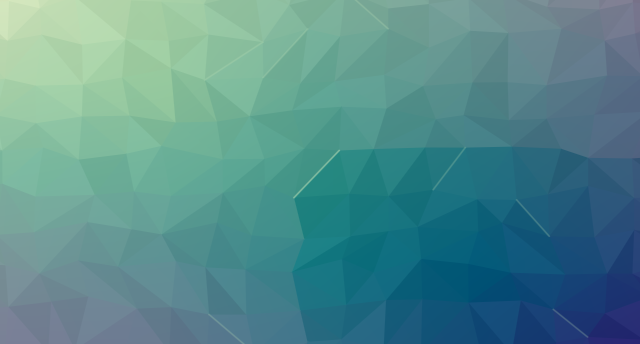
Give the GLSL for this background, as a Shadertoy shader.

```glsl
// Low-poly gradient: a jittered lattice is split into triangles, and each one
// takes a nearly flat colour from a soft two-way gradient. A deeper teal region
// has a faceted border, and a few facet edges carry a thin pale glint.

const vec2 GRID = vec2(15.0, 9.0);       // lattice cells across the canvas
const float JITTER = 0.25;               // keeps every quad convex
const vec2 CORE_CORNER = vec2(7.0, 4.0); // cell where the teal region begins
const vec3 CORE_SHADE = vec3(0.09, 0.03, 0.02);
const vec3 GLINT_COLOR = vec3(0.75, 0.88, 0.72);

float hash(vec2 n) {
    vec3 q = fract(n.xyx * 0.1031);
    q += dot(q, q.yzx + 33.33);
    return fract((q.x + q.y) * q.z);
}

vec2 vertexAt(vec2 node) {
    vec2 offset = vec2(hash(node + 11.0), hash(node + 57.0));
    return node + JITTER * (2.0 * offset - 1.0);
}

// Five evenly spaced colour stops
vec3 ramp(float t, vec3 a, vec3 b, vec3 c, vec3 d, vec3 e) {
    t *= 4.0;
    vec3 color = mix(a, b, clamp(t, 0.0, 1.0));
    color = mix(color, c, clamp(t - 1.0, 0.0, 1.0));
    color = mix(color, d, clamp(t - 2.0, 0.0, 1.0));
    return mix(color, e, clamp(t - 3.0, 0.0, 1.0));
}

// Horizontal ramps blended from the bottom to the top
vec3 gradient(vec2 uv) {
    vec3 bottom = ramp(uv.x, vec3(0.46, 0.47, 0.57), vec3(0.41, 0.47, 0.56),
        vec3(0.21, 0.43, 0.52), vec3(0.12, 0.30, 0.48), vec3(0.19, 0.13, 0.44));
    vec3 low = ramp(uv.x, vec3(0.48, 0.59, 0.60), vec3(0.35, 0.56, 0.57),
        vec3(0.17, 0.51, 0.53), vec3(0.10, 0.39, 0.50), vec3(0.23, 0.28, 0.48));
    vec3 middle = ramp(uv.x, vec3(0.48, 0.72, 0.62), vec3(0.41, 0.68, 0.59),
        vec3(0.25, 0.58, 0.53), vec3(0.20, 0.46, 0.51), vec3(0.30, 0.37, 0.49));
    vec3 high = ramp(uv.x, vec3(0.67, 0.83, 0.67), vec3(0.59, 0.79, 0.62),
        vec3(0.38, 0.65, 0.58), vec3(0.34, 0.54, 0.54), vec3(0.35, 0.42, 0.53));
    vec3 top = ramp(uv.x, vec3(0.84, 0.90, 0.74), vec3(0.66, 0.82, 0.65),
        vec3(0.51, 0.71, 0.61), vec3(0.46, 0.60, 0.59), vec3(0.49, 0.47, 0.56));
    return ramp(uv.y, bottom, low, middle, high, top);
}

// Teal region with a chamfered upper left corner, tested on lattice positions
float coreMask(vec2 q) {
    vec2 d = q - CORE_CORNER;
    float inside = min(min(d.x, 1.0 - d.y), d.x - d.y);
    return step(0.0, inside) * mix(0.4, 1.0, smoothstep(0.0, 1.5, q.y));
}

// Signed distance to a line, positive on its left
float leftOf(vec2 p, vec2 a, vec2 b) {
    vec2 d = normalize(b - a);
    return d.x * (p.y - a.y) - d.y * (p.x - a.x);
}

float segmentDistance(vec2 p, vec2 a, vec2 b) {
    vec2 d = b - a;
    float t = clamp(dot(p - a, d) / dot(d, d), 0.0, 1.0);
    return length(p - a - t * d);
}

// One triangle as premultiplied colour and coverage
vec4 facet(vec2 p, vec2 n0, vec2 n1, vec2 n2, float pixel) {
    vec2 a = vertexAt(n0), b = vertexAt(n1), c = vertexAt(n2);
    float inside = min(min(leftOf(p, a, b), leftOf(p, b, c)), leftOf(p, c, a));
    float coverage = clamp(inside / pixel + 0.5, 0.0, 1.0);
    vec2 center = (a + b + c) / 3.0;
    vec2 latticeCenter = (n0 + n1 + n2) / 3.0;
    vec3 color = gradient(mix(center, p, 0.25) / GRID);
    color -= CORE_SHADE * coreMask(latticeCenter);
    color += 0.045 * (hash(latticeCenter * 3.0 + 23.0) - 0.5);
    return vec4(color, 1.0) * coverage;
}

void mainImage(out vec4 fragColor, in vec2 fragCoord) {
    vec2 p = fragCoord / iResolution.xy * GRID;
    float pixel = GRID.y / iResolution.y;
    float lineWidth = max(0.012, 0.5 * pixel);
    vec4 sum = vec4(0.0);
    float glint = 0.0;

    // Facets of the nearby cells
    for (int j = -1; j <= 1; j++) {
        for (int i = -1; i <= 1; i++) {
            vec2 cell = floor(p) + vec2(i, j);
            vec2 n0 = cell, n1 = cell + vec2(1, 0);
            vec2 n2 = cell + 1.0, n3 = cell + vec2(0, 1);
            bool corner = all(lessThan(abs(cell - CORE_CORNER), vec2(0.5)));

            // Random diagonal, fixed at the corner of the teal region
            if (!corner && hash(cell + 31.0) > 0.5) {
                n0 = n1; n1 = n2; n2 = n3; n3 = cell;
            }
            sum += facet(p, n0, n1, n2, pixel) + facet(p, n0, n2, n3, pixel);

            // Occasional bright diagonal
            float strength = corner ? 0.55 : 0.25 * step(0.95, hash(cell + 91.0));
            float d = segmentDistance(p, vertexAt(n0), vertexAt(n2));
            glint = max(glint, strength * (1.0 - smoothstep(0.0, lineWidth + pixel, d)));
        }
    }
    vec3 color = sum.rgb / max(sum.a, 0.001);
    fragColor = vec4(clamp(mix(color, GLINT_COLOR, glint), 0.0, 1.0), 1.0);
}
```
